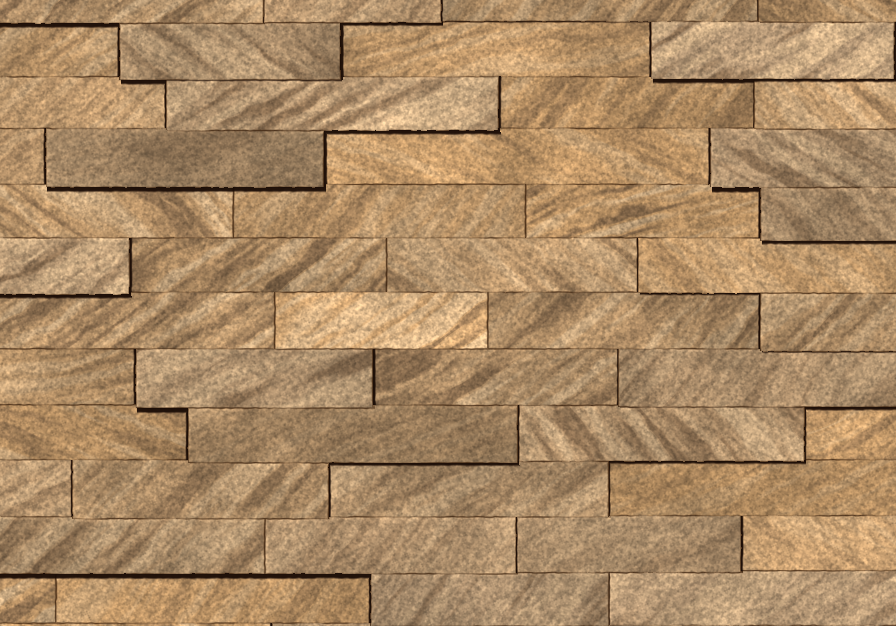
Give the GLSL for this texture, as a Shadertoy shader.

```glsl
const float ROW_HEIGHT = 0.0879;
const float STONE_PITCH = 0.445;

const vec3 LIGHT_SAND = vec3(0.77, 0.65, 0.50);
const vec3 WARM_SAND = vec3(0.70, 0.54, 0.36);
const vec3 GREY_SAND = vec3(0.62, 0.52, 0.41);
const vec3 DARK_VEIN = vec3(0.46, 0.36, 0.26);
const vec3 JOINT_BROWN = vec3(0.24, 0.14, 0.06);
const vec3 SHADOW_BROWN = vec3(0.10, 0.045, 0.02);

struct Stone {
    float left;
    float right;
    float index;
    float relief;
};

float hash(vec2 p) {
    vec3 q = fract(vec3(p.xyx) * vec3(0.1031, 0.1030, 0.0973));
    q += dot(q, q.yzx + 33.33);
    return fract((q.x + q.y) * q.z);
}

float noise(vec2 p) {
    vec2 cell = floor(p);
    vec2 f = fract(p);
    f = f * f * (3.0 - 2.0 * f);
    float low = mix(hash(cell), hash(cell + vec2(1, 0)), f.x);
    float high = mix(hash(cell + vec2(0, 1)), hash(cell + vec2(1, 1)), f.x);
    return mix(low, high, f.y);
}

vec2 rotate(vec2 p, float angle) {
    float c = cos(angle), s = sin(angle);
    return vec2(c * p.x + s * p.y, c * p.y - s * p.x);
}

float fbm(vec2 p) {
    float sum = 0.0;
    float weight = 0.55;
    for (int i = 0; i < 3; i++) {
        sum += weight * noise(p);
        p = rotate(p, 0.7) * 2.03 + 7.1;
        weight *= 0.5;
    }
    return sum;
}

float stoneRelief(float index, float row) {
    return smoothstep(0.2, 0.85, hash(vec2(index + 41.0, row + 17.0)));
}

float jointX(float index, float row) {
    float offset = 0.16 + 0.19 * mod(row, 2.0);
    float jitter = 0.42 * (hash(vec2(index + 23.0, row + 71.0)) - 0.5);
    return offset + STONE_PITCH * (index + jitter);
}

Stone stoneAt(float x, float row) {
    float index = floor((x - jointX(0.0, row)) / STONE_PITCH);
    if (x < jointX(index, row)) index -= 1.0;
    if (x >= jointX(index + 1.0, row)) index += 1.0;
    return Stone(jointX(index, row), jointX(index + 1.0, row), index, stoneRelief(index, row));
}

// Raised stones hang slightly below their course line.
float bottomEdge(float row, float relief) {
    float jitter = 0.1 * (hash(vec2(row + 5.0, 91.0)) - 0.5);
    return ROW_HEIGHT * (row + jitter) + 0.005 * (0.5 - relief);
}

// Soft dark strip next to an edge.
float strip(float dist, float width, float blur) {
    return 1.0 - smoothstep(width - blur, width + blur, dist);
}

vec3 sandstone(vec2 p, vec2 id, float relief) {
    float pick = hash(id + 3.0);
    float turn = mix(0.3, 0.95, hash(id + 9.0)) * (pick < 0.4 ? -1.0 : 1.0);
    vec2 q = rotate(p, turn) + 10.0 * vec2(pick, hash(id + 29.0));
    float bend = noise(q * vec2(4.0, 6.0));
    float fray = noise(q * vec2(45.0, 90.0)) - 0.5;
    float spacing = mix(50.0, 80.0, hash(id + 15.0));
    float bands = noise(vec2(q.x * 4.0, q.y * spacing + 5.0 * bend + 0.6 * fray));
    float fine = noise(vec2(q.x * 14.0, q.y * 150.0 + 9.0 * bend + fray));
    float veins = 0.65 * bands + 0.35 * fine;
    float contrast = mix(0.3, 1.0, hash(id + 51.0));

    float greyness = clamp(0.6 * relief + 0.7 * hash(id + 63.0) - 0.2, 0.0, 1.0);
    vec3 base = mix(WARM_SAND, GREY_SAND, greyness);
    vec3 color = mix(base, LIGHT_SAND, contrast * smoothstep(0.45, 0.75, veins) * 0.8 + 0.15);
    color = mix(color, DARK_VEIN, contrast * 0.8 * (1.0 - smoothstep(0.2, 0.46, veins)));

    // Sandy grains in two turned layers, some drawn out along the bedding
    float grain = noise(rotate(p, 0.6) * 230.0) + 0.8 * noise(rotate(p, 1.2) * 390.0) - 0.9;
    float streak = noise(q * vec2(90.0, 210.0)) - 0.5;
    color *= 1.0 + 0.25 * grain + 0.17 * streak;
    color *= 1.0 + 0.34 * (fbm(p * 11.0 + id) - 0.47);
    return color * mix(0.91, 1.12, hash(id + 77.0)) * mix(1.04, 0.95, relief);
}

void mainImage(out vec4 fragColor, in vec2 fragCoord) {
    vec2 p = fragCoord / iResolution.y;
    float blur = max(0.8 / iResolution.y, 0.0016);
    vec2 rough = vec2(noise(p * 130.0), noise(p * 130.0 + 40.0)) - 0.5;
    vec2 wall = p + 0.0014 * rough;

    // Find the course, then the stone in it
    float row = floor(wall.y / ROW_HEIGHT);
    if (wall.y < bottomEdge(row, stoneAt(wall.x, row).relief)) row -= 1.0;
    if (wall.y >= bottomEdge(row + 1.0, stoneAt(wall.x, row + 1.0).relief)) row += 1.0;
    Stone stone = stoneAt(wall.x, row);
    Stone above = stoneAt(wall.x - 0.003, row + 1.0);

    float toTop = bottomEdge(row + 1.0, above.relief) - wall.y;
    float toBottom = wall.y - bottomEdge(row, stone.relief);
    float toLeft = wall.x - stone.left;
    float toRight = stone.right - wall.x;
    float leftStep = max(stoneRelief(stone.index - 1.0, row) - stone.relief, 0.0);
    float rightStep = max(stoneRelief(stone.index + 1.0, row) - stone.relief, 0.0);
    float topStep = max(above.relief - stone.relief, 0.0);

    vec3 color = sandstone(p, vec2(stone.index + 13.0, row + 37.0), stone.relief);

    // Worn rims catch light on raised stones
    float rim = strip(min(toTop, toLeft), 0.005, 0.003);
    color *= 1.0 + 0.1 * rim * stone.relief;

    // Broken thin joints, then shadows cast from higher neighbours
    float wear = mix(0.35, 1.0, smoothstep(0.25, 0.65, noise(p * 28.0 + 60.0)));
    float flat_ = strip(min(toTop, toBottom), 0.0009, blur) * wear;
    float upright = strip(min(toLeft, toRight), 0.0012, blur);
    color = mix(color, JOINT_BROWN, 0.9 * max(flat_, upright));
    float shade = strip(toTop, 0.0075 * topStep, 1.4 * blur) * smoothstep(0.05, 0.3, topStep);
    shade = max(shade, strip(toLeft, 0.005 * leftStep, blur) * smoothstep(0.05, 0.3, leftStep));
    shade = max(shade, strip(toRight, 0.003 * rightStep, blur) * smoothstep(0.05, 0.3, rightStep));
    color = mix(color, SHADOW_BROWN, 0.95 * shade);

    fragColor = vec4(clamp(color, 0.0, 1.0), 1.0);
}
```
